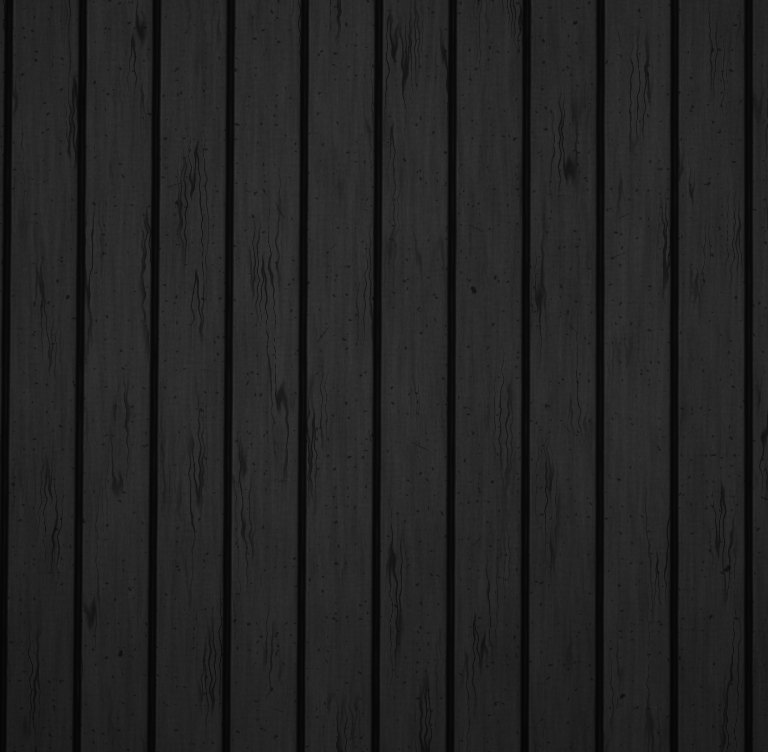
Write a Shadertoy shader that draws this texture.

```glsl
const vec2 GROOVE_START = vec2(0.0026, 0.0117);  // first groove x: bottom, top
const vec2 BOARD_PITCH = vec2(0.0972, 0.0963);   // board spacing: bottom, top
const float GROOVE_HALF = 0.0050;
const float BEAD_HALF = 0.0017;
const vec3 PAINT = vec3(0.164, 0.164, 0.165);
const vec3 GROOVE = vec3(0.030);
const vec3 BEAD = vec3(0.064);
const vec3 PIT = vec3(0.045);
const float BOARD_VARIATION = 0.08;
const float GRAIN_STRENGTH = 0.20;
const float CRACK_STRENGTH = 0.50;
const float VIGNETTE = 0.30;

float hash(vec2 p) {
    vec3 q = fract(vec3(p.xyx) * 0.1031);
    q += dot(q, q.yzx + 33.33);
    return fract((q.x + q.y) * q.z);
}

vec2 hash2(vec2 p) {
    return vec2(hash(p), hash(p + 57.3));
}

vec2 gradient(vec2 cell) {
    float angle = 6.2832 * hash(cell);
    return vec2(cos(angle), sin(angle));
}

float noise(vec2 p) {
    vec2 i = floor(p), f = fract(p);
    vec2 w = f * f * f * (f * (f * 6.0 - 15.0) + 10.0);
    vec2 e = vec2(1.0, 0.0);
    float low = mix(dot(gradient(i), f), dot(gradient(i + e), f - e), w.x);
    float high = mix(dot(gradient(i + e.yx), f - e.yx), dot(gradient(i + 1.0), f - 1.0), w.x);
    return mix(low, high, w.y);
}

float fbm(vec2 p) {
    float sum = 0.0, amp = 1.0;
    for (int i = 0; i < 4; i++) {
        sum += amp * noise(p);
        p = p * 2.03 + 17.1;
        amp *= 0.6;
    }
    return sum;
}

// One randomly turned short stroke per occupied cell.
float strokes(vec2 p, float cells, float density, float len, float radius, float px) {
    vec2 q = p * cells, id = floor(q);
    float size = hash(id + cells);
    vec2 center = 0.35 + 0.3 * hash2(id + 9.0);
    float angle = 6.2832 * hash(id + 31.0);
    vec2 dir = vec2(cos(angle), sin(angle));
    vec2 d = (fract(q) - center) / cells;
    d += 0.0012 * vec2(noise(p * 230.0), noise(p * 230.0 + 40.0));
    float along = clamp(dot(d, dir), -len * size, len * size);
    float dist = length(d - dir * along) - radius * (0.4 + 0.6 * size);
    return (1.0 - smoothstep(-px, px, dist)) * step(hash(id + 71.0), density);
}

void mainImage(out vec4 fragColor, in vec2 fragCoord) {
    vec2 p = fragCoord / iResolution.x;
    vec2 uv = fragCoord / iResolution.xy;
    float px = 1.0 / iResolution.x;

    // Boards, converging slightly from top to bottom
    float pitch = mix(BOARD_PITCH.x, BOARD_PITCH.y, uv.y);
    float u = (p.x - mix(GROOVE_START.x, GROOVE_START.y, uv.y)) / pitch;
    float board = floor(u);
    float d = (u - floor(u + 0.5)) * pitch;
    d += 0.0006 * noise(vec2(board * 5.0, p.y * 14.0));
    vec2 wood = p + vec2(board * 3.17, hash(vec2(board, 4.0)) * 9.0);

    // Grain, worn patches and fine paint texture
    float patches = fbm(wood * vec2(11.0, 4.0));
    float grain = fbm(wood * vec2(130.0, 9.0) + 0.4 * patches);
    float fine = noise(wood * vec2(330.0, 210.0)) + 0.6 * noise(wood * vec2(45.0, 260.0));
    float tone = 1.0 + BOARD_VARIATION * (hash(vec2(board, 8.0)) - 0.5);
    tone += GRAIN_STRENGTH * (0.7 * grain + 0.5 * fine + 0.35 * patches);

    // Thin vertical cracks, gathered in patches
    float ridge = abs(noise(wood * vec2(110.0, 6.0) + vec2(0.5 * noise(wood * 60.0), 0.0)));
    float crackArea = smoothstep(0.0, 0.45, noise(wood * vec2(26.0, 5.0) + 3.0));
    float crack = (1.0 - smoothstep(0.015, 0.07 + 50.0 * px, ridge)) * crackArea;
    tone *= 1.0 - CRACK_STRENGTH * crack;

    // Light falloff towards edges and bottom
    vec2 c = uv - vec2(0.48, 0.60);
    float light = 1.06 - VIGNETTE * dot(c, c) * 1.5 - 0.10 * smoothstep(0.5, 0.0, uv.y);
    vec3 color = PAINT * tone;

    // Pits, dents and scratches
    float pits = 0.0;
    for (int i = 0; i < 3; i++) {
        float k = float(i);
        pits = max(pits, strokes(wood + k * 2.7, 34.0 + 23.0 * k, 0.20, 0.0012, 0.0015 - 0.0003 * k, px));
    }
    float scratch = strokes(wood + 6.1, 17.0, 0.16, 0.011, 0.0005, px);
    float knot = strokes(wood + 12.4, 13.0, 0.07, 0.003, 0.0035, px);
    color = mix(color, PIT, max(0.65 * pits, max(0.5 * scratch, 0.75 * knot)));

    // Rounded board edges and the groove with its inner bead
    float edge = abs(d) - GROOVE_HALF;
    color *= 1.0 - 0.28 * exp(-max(edge, 0.0) / 0.0022);
    color *= 1.0 + 0.16 * exp(-pow((d - GROOVE_HALF - 0.0022) / 0.0013, 2.0));
    float bead = 1.0 - smoothstep(0.0, BEAD_HALF + px, abs(d - 0.0008));
    float wear = clamp(0.6 + 0.8 * noise(vec2(board * 7.0, p.y * 30.0)) + 0.4 * grain, 0.0, 1.0);
    vec3 groove = mix(GROOVE, BEAD, bead * wear);
    color = mix(groove, color, smoothstep(-0.0006 - px, 0.0006 + px, edge));

    fragColor = vec4(clamp(color * light, 0.0, 1.0), 1.0);
}
```
